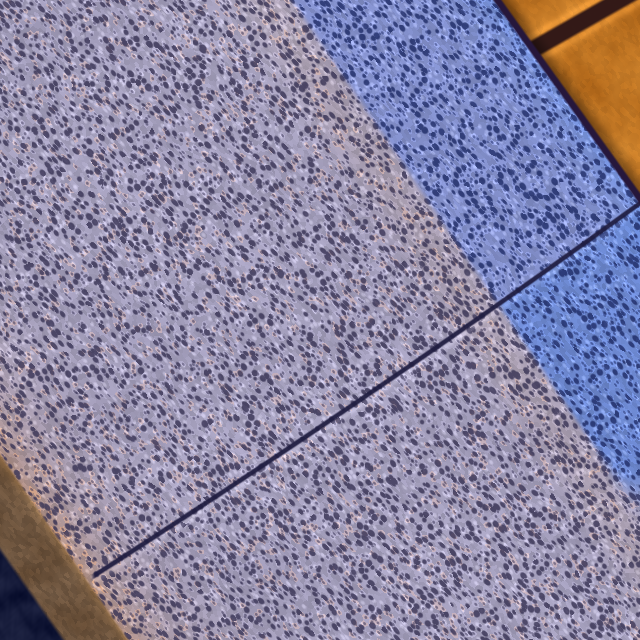
This texture is drawn by a WebGL 1 fragment shader. Its source:

```glsl
precision highp float;
// Speckled stone slabs crossed by a diagonal joint, with a blue shaded band,
// amber tiles at the upper right and a brown ledge at the lower left.
// Slanted boundaries mask the regions; stretched cellular noise makes the grain.

uniform vec2 u_resolution;

vec2 hash2(vec2 p) {
  vec3 q = fract(p.xyx * vec3(0.1031, 0.1030, 0.0973));
  q += dot(q, q.yzx + 33.33);
  return fract((q.xx + q.yz) * q.zy);
}

// Distance to the nearest grain centre, and that grain's random value.
vec2 cells(vec2 p) {
  vec2 base = floor(p);
  vec2 nearest = vec2(9.0, 0.0);
  for (int j = -1; j <= 1; j++) {
    for (int i = -1; i <= 1; i++) {
      vec2 cell = base + vec2(float(i), float(j));
      float d = length(cell + 0.1 + 0.8 * hash2(cell) - p);
      if (d < nearest.x) nearest = vec2(d, hash2(cell + 71.0).x);
    }
  }
  return nearest;
}

float waves(vec2 p) {
  float sum = 0.0;
  float gain = 0.5;
  for (int i = 0; i < 4; i++) {
    sum += gain * sin(p.x + 1.7 * sin(p.y)) * sin(p.y * 1.2 + 0.8);
    p = mat2(1.5, 1.2, -1.2, 1.5) * p + 2.3;
    gain *= 0.6;
  }
  return sum;
}

// Horizontal offset from a slanted boundary, scaled to true distance.
float slant(vec2 p, vec2 anchor, float slope) {
  return (p.x - anchor.x + slope * (p.y - anchor.y)) / sqrt(1.0 + slope * slope);
}

float segment(vec2 p, vec2 a, vec2 b) {
  vec2 ab = b - a;
  return length(p - a - ab * clamp(dot(p - a, ab) / dot(ab, ab), 0.0, 1.0));
}

void main() {
  vec2 p = gl_FragCoord.xy / u_resolution;
  float px = 1.0 / min(u_resolution.x, u_resolution.y);
  float soft = max(px, 0.0018);

  float shade = slant(p, vec2(0.456, 1.0), 0.678);
  float rim = slant(p, vec2(0.777, 1.0), 0.718);
  float ledge = slant(p, vec2(0.0, 0.290), 0.69);
  float pit = slant(p, vec2(0.0, 0.142), 0.70);
  float run = p.x - 0.143;
  float joint = (p.y - 0.098 - 0.64 * run - 0.049 * run * run) / 1.2;
  float lower = smoothstep(soft, -soft, joint);

  // Grain coordinates: x across the streaks, y along them
  vec2 bend = p + 0.0025 * vec2(sin(p.y * 83.0), sin(p.x * 71.0));
  vec2 g = vec2(dot(bend, vec2(0.75, 0.66)), dot(bend, vec2(0.66, -0.75)));
  vec2 coarse = cells(g * vec2(112.0, 68.0));
  vec2 fine = cells(g * vec2(185.0, 105.0) + 40.0);
  vec2 pale = cells(g * vec2(130.0, 72.0) + 90.0);
  float cloud = waves(p * 9.0);

  // Stone tint: lilac, blue under the shade, warm beside the ledge
  vec3 stone = vec3(0.665, 0.645, 0.765) + 0.025 * cloud;
  stone += vec3(0.03, 0.005, -0.04) * exp(-pow((shade + 0.035) / 0.045, 2.0));
  float warm = exp(-max(ledge, 0.0) / 0.055);
  stone = mix(stone, vec3(0.73, 0.56, 0.46), 0.75 * warm);
  vec3 blue = mix(vec3(0.53, 0.58, 0.82), vec3(0.44, 0.55, 0.84), lower);
  blue = mix(blue, vec3(0.40, 0.58, 0.93), 0.6 * exp(-abs(rim) / 0.035));
  float shadeWidth = mix(0.006, 0.022, smoothstep(0.32, 0.2, p.y));
  float inShade = smoothstep(-shadeWidth, shadeWidth, shade);
  inShade *= 1.0 - 0.8 * smoothstep(0.27, 0.19, p.y);
  stone = mix(stone, blue, inShade);

  // Pale flecks, tonal grains and dark specks
  stone *= 0.88 + 0.22 * fine.y;
  stone += 0.13 * step(0.6, pale.y) * smoothstep(0.5, 0.1, pale.x);
  stone += vec3(0.05, -0.01, -0.09) * step(0.88, fine.y) * (1.0 - inShade);
  float size = 0.24 + 0.26 * fract(coarse.y * 7.3) + 0.05 * cloud;
  float speck = step(0.40, coarse.y) * smoothstep(size + 0.12, size - 0.16, coarse.x);
  float dust = step(0.68, fine.y) * smoothstep(0.48, 0.15, fine.x);
  vec3 ink = mix(vec3(0.22, 0.20, 0.33), vec3(0.12, 0.17, 0.40), inShade);
  stone = mix(stone, ink, max(speck * 0.82, dust * 0.55));

  // Joint with a pale lower lip
  float along = smoothstep(0.140, 0.150, p.x);
  stone += 0.09 * along * exp(-pow((joint + 0.008) / 0.004, 2.0));
  float cut = smoothstep(0.0036 + soft, 0.0036 - soft, abs(joint)) * along;
  vec3 color = mix(stone, vec3(0.12, 0.11, 0.25), 0.93 * cut);

  // Amber tiles and their dark groove
  vec3 amber = vec3(0.75, 0.46, 0.14) + vec3(0.09, 0.08, 0.05) * waves(p * 22.0);
  amber *= 0.96 + 0.08 * fine.y;
  float groove = segment(p, vec2(0.835, 0.924), vec2(1.0, 1.018));
  amber += vec3(0.12, 0.09, 0.05) * exp(-pow((groove - 0.019) / 0.006, 2.0));
  amber = mix(amber, vec3(0.20, 0.10, 0.09), smoothstep(0.016, 0.010, groove));
  amber *= mix(0.6, 1.0, smoothstep(0.0, 0.03, rim));
  color = mix(color, amber, smoothstep(-soft, soft, rim));
  color = mix(color, vec3(0.15, 0.09, 0.23), smoothstep(0.0075, 0.003, abs(rim)));

  // Brown ledge with a lit edge, then the navy gap
  vec3 brown = vec3(0.44, 0.34, 0.25) + 0.05 * waves(p * 30.0);
  brown *= 0.88 + 0.18 * fine.y;
  brown += vec3(0.17, 0.12, 0.05) * exp(-abs(ledge) / 0.007);
  color = mix(color, brown, smoothstep(0.003, -0.003, ledge));
  vec3 navy = vec3(0.08, 0.10, 0.22) + 0.06 * waves(p * 45.0);
  color = mix(color, navy, smoothstep(0.004, -0.004, pit));

  gl_FragColor = vec4(clamp(color, 0.0, 1.0), 1.0);
}
```
